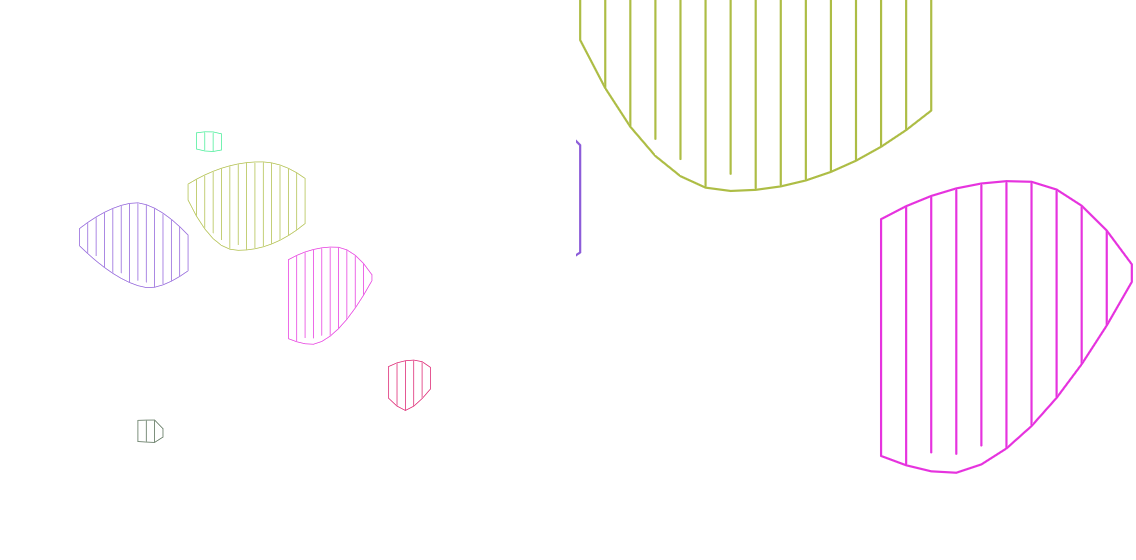
Left, the full canvas; right, a detail of the centre.
Write a three.js fragment shader that draws this background.

```glsl
varying vec2 vUv;

const int CELLS = 6;
const float COLUMNS = 67.0;      // hatch columns across the canvas
const float LINE_WIDTH = 0.0013;

float hash(vec2 p) {
  vec3 q = fract(p.xyx * 0.1031);
  q += dot(q, q.yzx + 33.33);
  return fract((q.x + q.y) * q.z);
}

float segmentDistance(vec2 p, vec2 a, vec2 b) {
  vec2 ab = b - a;
  float along = clamp(dot(p - a, ab) / max(dot(ab, ab), 1e-9), 0.0, 1.0);
  return length(p - a - ab * along);
}

// Share of a pixel covered by a thin line
float lineCoverage(float d, float width, float pixel) {
  float inner = max(d - 0.5 * pixel, -0.5 * width);
  float outer = min(d + 0.5 * pixel, 0.5 * width);
  return clamp((outer - inner) / pixel, 0.0, 1.0);
}

// Convex arch over -1..1 that reaches 1 at its peak
float arch(float t, float peak, vec2 ends, float bend) {
  bool left = t < peak;
  float u = left ? (peak - t) / (peak + 1.0) : (t - peak) / (1.0 - peak);
  return mix(1.0, left ? ends.x : ends.y, pow(u, bend));
}

// Lower and upper rim at column k; shape = columns, half height, end openings
vec2 rims(float k, vec4 shape, float seed) {
  float t = 2.0 * k / shape.x - 1.0;
  vec2 skew = vec2(hash(vec2(seed, 1.0)), hash(vec2(seed, 2.0))) - 0.5;
  vec2 shift = skew * (1.0 - shape.zw);
  vec2 peak = vec2(hash(vec2(seed, 3.0)), hash(vec2(seed, 4.0))) - 0.5;
  vec2 bend = 1.2 + vec2(hash(vec2(seed, 5.0)), hash(vec2(seed, 6.0)));
  float low = arch(t, peak.x, shape.zw - shift, bend.x);
  float high = arch(t, peak.y, shape.zw + shift, bend.y);
  return shape.y * vec2(-low, high);
}

// Distance to the outline and the vertical hatching of one cell
float hatchedCell(vec2 p, vec4 shape, float seed) {
  float column = p.x * COLUMNS + 0.5 * shape.x;

  // Straight rim pieces between neighbouring columns
  float k = clamp(floor(column), 0.0, shape.x - 1.0);
  vec2 here = rims(k, shape, seed);
  vec2 next = rims(k + 1.0, shape, seed);
  float x0 = (k - 0.5 * shape.x) / COLUMNS;
  float x1 = x0 + 1.0 / COLUMNS;
  float d = min(segmentDistance(p, vec2(x0, here.x), vec2(x1, next.x)),
                segmentDistance(p, vec2(x0, here.y), vec2(x1, next.y)));

  // Hatch lines, some ending short of the lower rim
  float j = clamp(floor(column + 0.5), 0.0, shape.x);
  vec2 span = rims(j, shape, seed);
  bool inside = j > 0.5 && j < shape.x - 0.5 && shape.x > 4.0;
  if (inside && hash(vec2(j, seed + 20.0)) > 0.65) span.x += 0.13 * shape.y;
  float x = (j - 0.5 * shape.x) / COLUMNS;
  return min(d, segmentDistance(p, vec2(x, span.x), vec2(x, span.y)));
}

// Four cells descend in a wave, two small ones sit above and below
vec2 cellCentre(float i, float columns) {
  bool chained = i < 3.5;
  float first = chained ? floor(9.9 + 12.15 * i) : 23.0 - 7.0 * (i - 4.0);
  float y = chained ? 0.562 - 0.045 * i + 0.115 * sin(1.5708 * i)
                    : 0.747 - 0.517 * (i - 4.0);
  return vec2((first + 0.5 + 0.5 * columns) / COLUMNS, y);
}

void main() {
  vec3 inks[CELLS];
  inks[0] = vec3(0.55, 0.36, 0.85);
  inks[1] = vec3(0.68, 0.74, 0.27);
  inks[2] = vec3(0.90, 0.20, 0.87);
  inks[3] = vec3(0.86, 0.10, 0.42);
  inks[4] = vec3(0.25, 0.93, 0.58);
  inks[5] = vec3(0.30, 0.40, 0.30);

  vec4 shapes[CELLS];
  shapes[0] = vec4(13.0, 0.076, 0.20, 0.42);
  shapes[1] = vec4(14.0, 0.079, 0.18, 0.51);
  shapes[2] = vec4(10.0, 0.087, 0.81, 0.06);
  shapes[3] = vec4(5.0, 0.045, 0.63, 0.43);
  shapes[4] = vec4(3.0, 0.018, 0.80, 0.80);
  shapes[5] = vec4(3.0, 0.020, 0.95, 0.37);

  float pixel = fwidth(vUv.x);
  vec3 colour = vec3(1.0);
  for (int i = 0; i < CELLS; i++) {
    float id = float(i);
    vec2 offset = vUv - cellCentre(id, shapes[i].x);
    vec2 wrapped = fract(offset + 0.5) - 0.5;
    float d = hatchedCell(wrapped, shapes[i], id + 7.0);
    colour = mix(colour, inks[i], lineCoverage(d, LINE_WIDTH, pixel));
  }
  gl_FragColor = vec4(colour, 1.0);
}
```
